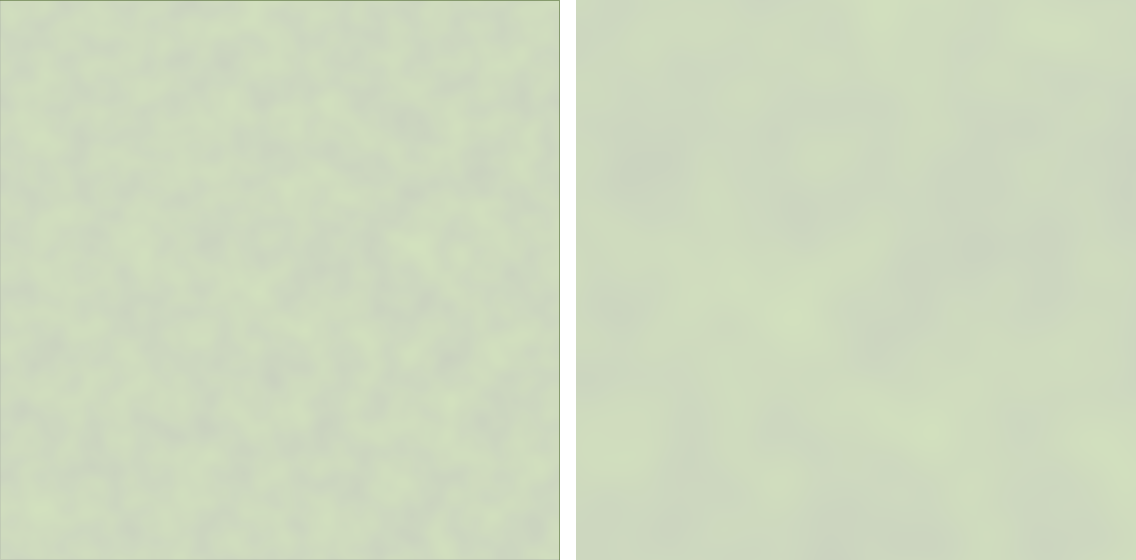
Left: the whole. Right: its middle third, enlarged.
This texture is drawn by a three.js fragment shader. Its source:

```glsl
// Pale sage surface with soft, cloudy mottling between grey and light green.
// Three octaves of gradient noise blend the two tones; a hairline rim,
// dark at the top and right and faint at the left and bottom, frames it.

varying vec2 vUv;

const vec3 GREY_SAGE = vec3(0.785, 0.809, 0.751);
const vec3 LIGHT_GREEN = vec3(0.831, 0.894, 0.743);
const vec3 DARK_RIM = vec3(0.34, 0.44, 0.22);
const vec3 FAINT_RIM = vec3(0.70, 0.73, 0.67);

const float BASE_FREQUENCY = 8.5;
const float MOTTLE_CONTRAST = 0.38;
const float RIM_WIDTH = 0.0010;
const float RIM_SOFTNESS = 0.0008;

// Unit gradient with a pseudo-random direction for a lattice cell
vec2 cellGradient(vec2 cell) {
  vec3 p = fract(vec3(cell.xyx) * vec3(0.1031, 0.1030, 0.0973));
  p += dot(p, p.yzx + 33.33);
  float angle = 6.28318 * fract((p.x + p.y) * p.z);
  return vec2(cos(angle), sin(angle));
}

// Gradient noise, roughly -0.7 to 0.7, with quintic fading
float gradientNoise(vec2 p) {
  vec2 cell = floor(p);
  vec2 f = fract(p);
  vec2 fade = f * f * f * (f * (f * 6.0 - 15.0) + 10.0);
  vec2 right = vec2(1.0, 0.0);
  vec2 up = vec2(0.0, 1.0);
  float a = dot(cellGradient(cell), f);
  float b = dot(cellGradient(cell + right), f - right);
  float c = dot(cellGradient(cell + up), f - up);
  float d = dot(cellGradient(cell + 1.0), f - 1.0);
  return mix(mix(a, b, fade.x), mix(c, d, fade.x), fade.y);
}

// Octaves turned against each other; the middle one sets the blob size
float mottle(vec2 p, float frequency) {
  mat2 turn = mat2(0.8, 0.6, -0.6, 0.8);
  vec2 q = p * frequency + 19.7;
  float sum = 0.0;
  for (int i = 0; i < 3; i++) {
    float weight = i == 1 ? 1.0 : 0.5;
    sum += weight * gradientNoise(q);
    q = turn * q * 2.0 + 7.3;
  }
  return sum;
}

// Coverage of a thin line along an edge at the given distance
float rim(float distanceToEdge, float width, float softness) {
  return 1.0 - smoothstep(width - softness, width + softness, distanceToEdge);
}

void main() {
  // Cloudy blend of the two tones
  float tone = 0.5 + MOTTLE_CONTRAST * mottle(vUv, BASE_FREQUENCY);
  vec3 color = mix(GREY_SAGE, LIGHT_GREEN, clamp(tone, 0.0, 1.0));

  // Hairline rim
  float lowEdge = min(vUv.x, vUv.y);
  float highEdge = min(1.0 - vUv.x, 1.0 - vUv.y);
  color = mix(color, FAINT_RIM, 0.8 * rim(lowEdge, RIM_WIDTH, RIM_SOFTNESS));
  color = mix(color, DARK_RIM, rim(highEdge, RIM_WIDTH, RIM_SOFTNESS));

  gl_FragColor = vec4(color, 1.0);
}
```
